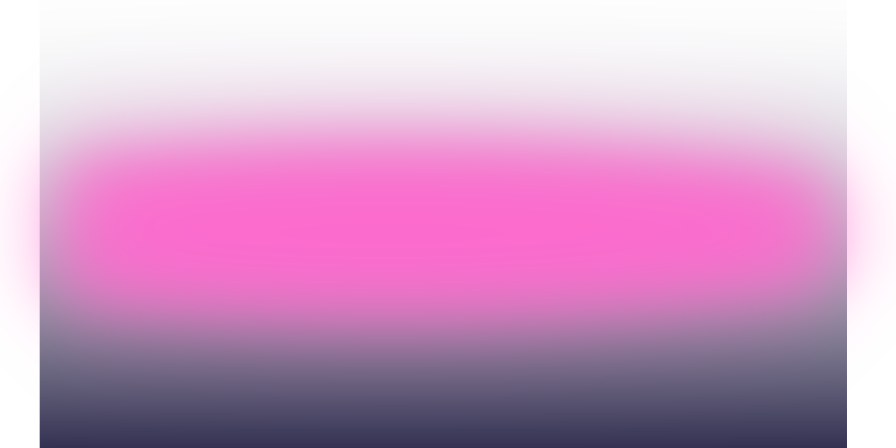
This background is drawn by a WebGL 1 fragment shader. Its source:

```glsl
precision highp float;

uniform vec2 u_resolution;

#define PANEL_SIDES vec2(0.0443, 0.9453)
#define PANEL_TOP vec3(0.992, 0.992, 0.992)
#define PANEL_BOTTOM vec3(0.20, 0.19, 0.32)
#define FADE_POWER 1.65
#define GLOW_COLOR vec3(0.995, 0.41, 0.805)
#define GLOW_SIDES vec2(0.13, 1.86)
#define GLOW_CENTER vec2(0.87, 0.487)
#define GLOW_HALF_HEIGHT 0.205
#define GLOW_TAPER 0.36
#define BLUR 0.086

// Close fit to the integral of a Gaussian: a blurred step edge
float blurredStep(float d) {
  return 1.0 / (1.0 + exp(-1.7 * d / BLUR));
}

// Blurred interval from lo to hi
float blurredBand(float x, float lo, float hi) {
  return blurredStep(x - lo) * blurredStep(hi - x);
}

// Wide soft bar, thinning away from its center
float glowAmount(vec2 p) {
  vec2 d = p - GLOW_CENTER;
  float halfHeight = GLOW_HALF_HEIGHT * max(1.0 - GLOW_TAPER * d.x * d.x, 0.0);
  return blurredBand(p.x, GLOW_SIDES.x, GLOW_SIDES.y)
       * blurredBand(d.y, -halfHeight, halfHeight);
}

// Antialiased coverage between the two panel sides
float panelMask(float x) {
  vec2 inside = vec2(x - PANEL_SIDES.x, PANEL_SIDES.y - x);
  vec2 cover = clamp(inside * u_resolution.x + 0.5, 0.0, 1.0);
  return cover.x * cover.y;
}

void main() {
  vec2 uv = gl_FragCoord.xy / u_resolution;

  // Panel gradient on white
  vec3 panel = mix(PANEL_TOP, PANEL_BOTTOM, pow(1.0 - uv.y, FADE_POWER));
  vec3 color = mix(vec3(1.0), panel, panelMask(uv.x));

  // Glow spilling past the panel, in a space two units wide
  color = mix(color, GLOW_COLOR, glowAmount(uv * vec2(2.0, 1.0)));

  gl_FragColor = vec4(color, 1.0);
}
```
